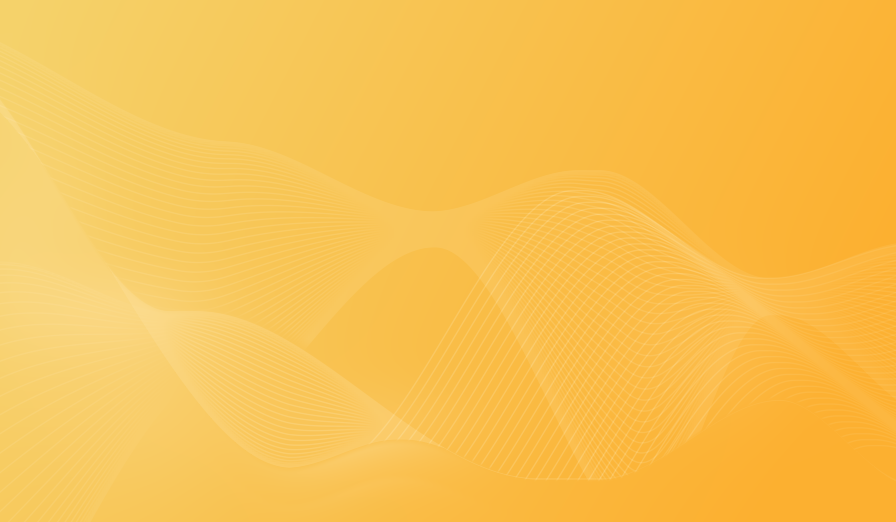
Give the GLSL for this background, as a Shadertoy shader.

```glsl
// Amber gradient crossed by translucent sheets of fine, wave-shaped threads.
// Some sheets fan threads between two guide curves, one repeats a sliding arch;
// soft glows and veils of pale light sit underneath the threads.

const vec3 PALE = vec3(0.960, 0.822, 0.415);
const vec3 DEEP = vec3(0.988, 0.688, 0.185);
const vec3 LIGHT = vec3(0.995, 0.900, 0.670);
const float THREAD_WIDTH = 0.0026;   // in canvas heights
const float THREAD_ALPHA = 0.36;
const int ARCH_THREADS = 44;
const vec2 ARCH_SLIDE = vec2(0.34, -0.50);
const float PI = 3.14159265;

// Eased change of height between two places along the canvas
float ease(float start, float end, float x) {
    return smoothstep(start, end, x);
}

// Guide curves: height as a function of x
float crest(float x) {
    return 0.98 - 0.25 * ease(-0.12, 0.26, x) - 0.134 * ease(0.25, 0.485, x)
         + 0.079 * ease(0.48, 0.645, x) - 0.207 * ease(0.67, 0.86, x)
         + 0.07 * ease(0.86, 1.02, x);
}

float innerFold(float x) {
    return 0.14 + 0.385 * ease(0.20, 0.485, x) - 0.60 * ease(0.485, 0.74, x)
         + 0.47 * ease(0.70, 0.86, x) - 0.20 * ease(0.87, 1.05, x);
}

float leftSlope(float x) {
    return 0.90 - 0.495 * ease(-0.07, 0.19, x) - 0.32 * ease(0.22, 0.60, x)
         + 0.15 * ease(0.67, 0.87, x) - 0.16 * ease(0.87, 1.02, x);
}

float lowerRim(float x) {
    return 0.86 - 0.757 * ease(-0.08, 0.325, x) + 0.054 * ease(0.32, 0.443, x)
         - 0.077 * ease(0.45, 0.60, x) + 0.158 * ease(0.67, 0.87, x)
         - 0.17 * ease(0.87, 1.02, x);
}

float arch(float x) {
    return 0.10 + 0.535 * ease(0.36, 0.64, x) - 0.168 * ease(0.65, 0.85, x)
         + 0.065 * ease(0.86, 1.02, x);
}

// Coverage of threads fanned between an upper and a lower height
float sheet(float y, float top, float bottom, float count) {
    float s = (y - top) / min(bottom - top, -0.004);
    float index = count * acos(1.0 - 2.0 * clamp(s, 0.0, 1.0)) / PI;
    float slope = length(vec2(dFdx(index), dFdy(index)));
    float width = max(THREAD_WIDTH * iResolution.y, 1.0) * slope;
    float gap = abs(fract(index + 0.5) - 0.5);
    float thread = 1.0 - smoothstep(0.0, width + 1e-5, gap);
    // Threads too close to resolve blend into their mean coverage
    thread = mix(thread, min(width, 0.8), smoothstep(0.3, 0.7, width));
    float soft = fwidth(s) + 1e-4;
    return thread * smoothstep(0.0, soft, s) * smoothstep(0.0, soft, 1.0 - s);
}

// Threads repeating the arch as it slides right and down
float archThreads(vec2 p) {
    float width = max(THREAD_WIDTH, 1.0 / iResolution.y);
    float total = 0.0;
    for (int i = 0; i < ARCH_THREADS; i++) {
        float k = float(i) / float(ARCH_THREADS);
        vec2 q = p - ARCH_SLIDE * k;
        float height = arch(q.x);
        float slope = (arch(q.x + 0.002) - height) / 0.002 * iResolution.y / iResolution.x;
        float gap = abs(q.y - height) * inversesqrt(1.0 + slope * slope);
        total += (1.0 - smoothstep(0.0, width, gap)) * ease(0.36, 0.43, q.x);
    }
    return min(total, 1.2);
}

// Soft elliptical light
float glow(vec2 p, vec2 centre, vec2 size) {
    vec2 d = (p - centre) / size;
    return exp(-dot(d, d));
}

// Light that starts at a rim and fades below it
float veil(float depth, float reach) {
    return smoothstep(-0.006, 0.012, depth) * exp(-max(depth, 0.0) / reach);
}

void mainImage(out vec4 fragColor, in vec2 fragCoord) {
    vec2 p = fragCoord / iResolution.xy;
    float x = p.x;
    float y = p.y;

    // Diagonal base gradient
    float shade = 0.90 * x + 0.27 * (1.0 - y) - 0.03;
    vec3 color = mix(PALE, DEEP, clamp(shade, 0.0, 1.0));

    float slope = leftSlope(x);
    float rim = lowerRim(x);
    float bow = arch(x);

    // Glows and veils
    float haze = 0.28 * glow(p, vec2(0.02, 0.52), vec2(0.09, 0.23));
    haze += 0.24 * glow(p, vec2(0.13, 0.40), vec2(0.11, 0.09));
    haze += 0.20 * glow(p, vec2(0.16, 0.24), vec2(0.15, 0.20));
    haze += 0.14 * glow(p, vec2(0.43, 0.19), vec2(0.10, 0.08));
    haze += 0.13 * glow(p, vec2(0.78, 0.33), vec2(0.10, 0.13));
    float pool = glow(p, vec2(0.40, 0.11), vec2(0.10, 0.16));
    haze += pool * (0.30 * veil(rim - y, 0.055) + 0.10 * veil(rim - 0.07 - y, 0.04));
    haze += 0.14 * veil(slope - y, 0.14) * (1.0 - ease(0.08, 0.42, x));
    haze += 0.05 * veil(bow - y, 0.20) * ease(0.50, 0.65, x);
    color = mix(color, LIGHT, clamp(haze, 0.0, 0.6));

    // Thread sheets, each fading along its length
    float aboveSlope = mix(smoothstep(-0.01, 0.03, y - slope), 1.0, ease(0.40, 0.48, x));
    aboveSlope = max(aboveSlope, 1.0 - ease(0.08, 0.16, x));
    float aboveRim = smoothstep(-0.004, 0.006, y - rim);
    float threads = 0.55 * sheet(y, crest(x), innerFold(x), 50.0) * aboveSlope * aboveRim
                  * (1.0 - 0.35 * ease(0.65, 0.9, x));
    threads += 0.80 * sheet(y, slope, rim, 32.0) * (1.0 - 0.6 * ease(0.50, 0.75, x));
    threads += 0.75 * archThreads(p) * aboveRim * (1.0 - 0.6 * ease(0.66, 0.95, x));
    float fanTop = 0.50 - 0.10 * ease(0.0, 0.20, x);
    float fanBottom = -0.50 + 0.80 * ease(-0.12, 0.26, x);
    threads += 0.50 * sheet(y, fanTop, fanBottom, 34.0) * (1.0 - ease(0.08, 0.22, x));
    color = mix(color, LIGHT, min(THREAD_ALPHA * threads, 0.55));

    fragColor = vec4(color, 1.0);
}
```
